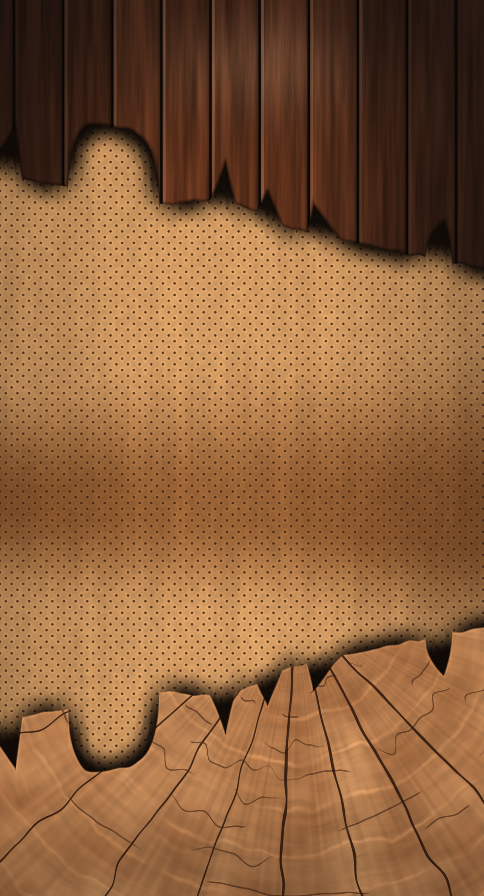
A Shadertoy shader for this background:

```glsl
const float ASPECT = 0.5365;
const vec3 TAN = vec3(0.80, 0.59, 0.375);
const vec3 UMBER = vec3(0.55, 0.345, 0.18);
const vec3 INK = vec3(0.045, 0.025, 0.015);

float hash(vec2 p) {
    p = fract(p * vec2(0.1031, 0.1130));
    p += dot(p, p.yx + 33.33);
    return fract((p.x + p.y) * p.x * 17.0);
}

float noise(vec2 p) {
    vec2 i = floor(p), f = fract(p);
    f = f * f * (3.0 - 2.0 * f);
    return mix(mix(hash(i), hash(i + vec2(1, 0)), f.x),
               mix(hash(i + vec2(0, 1)), hash(i + vec2(1, 1)), f.x), f.y);
}

float fbm(vec2 p) {
    float sum = 0.0, amp = 0.5;
    for (int i = 0; i < 4; i++) {
        sum += amp * noise(p);
        p = p * 2.03 + 17.0;
        amp *= 0.5;
    }
    return sum;
}

// A tapered cut with separate widths on its two sides
float notch(float x, float tip, float left, float right, float power) {
    float t = (x - tip) / (x < tip ? left : right);
    return pow(max(1.0 - abs(t), 0.0), power);
}

// Depth of the torn boards, measured from the nearer end of the canvas
float tornDepth(float x) {
    float depth = 0.195 + 0.105 * x - 0.02 * exp(-pow((x - 0.47) / 0.1, 2.0));
    depth -= 0.078 * sqrt(max(1.0 - pow(abs((x - 0.235) / 0.094), 4.0), 0.0));
    depth -= 0.056 * notch(x, 0.032, 0.065, 0.014, 1.0);
    depth -= 0.044 * notch(x, 0.466, 0.034, 0.022, 1.3);
    depth -= 0.032 * notch(x, 0.553, 0.022, 0.030, 1.0);
    depth -= 0.034 * notch(x, 0.648, 0.014, 0.060, 1.1);
    depth -= 0.046 * notch(x, 0.917, 0.038, 0.017, 0.5);
    return depth + 0.003 * (noise(vec2(x * 45.0, 3.0)) - 0.5);
}

float boardDistance(vec2 p) {
    float x = p.x / ASPECT, e = 0.002;
    float slope = (tornDepth(x + e) - tornDepth(x - e)) / (2.0 * e * ASPECT);
    return (tornDepth(x) - min(p.y, 1.0 - p.y)) / sqrt(1.0 + slope * slope);
}

// Share of nearby points covered by boards, used as a soft shadow
float boardShadow(vec2 p, float radius) {
    float sum = 0.0;
    for (int i = 0; i < 48; i++) {
        float k = float(i) + 0.5, a = k * 2.39996;
        vec2 s = p + radius * sqrt(k / 48.0) * vec2(cos(a), sin(a));
        float gap = tornDepth(s.x / ASPECT) - min(s.y, 1.0 - s.y);
        sum += smoothstep(-0.006, 0.006, gap);
    }
    return sum / 48.0;
}

vec3 perforatedSheet(vec2 p, float px) {
    float x = p.x / ASPECT;
    float y = p.y + 0.035 * (fbm(p * vec2(6.0, 3.0)) - 0.5);
    // Tilted brown band, deepest toward its lower left
    float band = (1.0 - smoothstep(0.445, 0.575 + 0.07 * x, y))
               * smoothstep(0.315, 0.435, y + 0.035 * x);
    vec3 col = mix(TAN, UMBER, band * (1.0 - 0.12 * exp(-pow((x - 0.45) / 0.25, 2.0))));
    col *= 0.92 + 0.16 * fbm(p * vec2(70.0, 9.0));
    col *= 0.96 + 0.08 * noise(p * 230.0);
    col *= 1.03 - 0.85 * pow(abs(x - 0.47), 2.0);
    // Staggered holes with a faint lit rim
    vec2 q = p / 0.0129;
    vec2 a = fract(q) - 0.5, b = fract(q + 0.5) - 0.5;
    float hole = min(length(a), length(b)) * 0.0129;
    col *= 1.0 + 0.06 * smoothstep(0.0045, 0.0025, hole);
    float ink = 1.0 - smoothstep(0.0014 - px * 0.5, 0.0014 + px * 0.5, hole);
    return mix(col, vec3(0.25, 0.13, 0.06), ink * 0.82);
}

vec3 darkPlanks(vec2 p, float px) {
    float x = p.x / ASPECT, lane = (x - 0.029) / 0.1015;
    float id = floor(lane), side = fract(lane);
    float grain = fbm(vec2(p.x * 190.0, p.y * 9.0 + id * 7.0));
    float glow = exp(-pow((x - 0.46) / 0.36, 2.0));
    float low = 1.0 - smoothstep(0.78, 1.0, p.y);
    vec3 col = mix(vec3(0.12, 0.075, 0.055), vec3(0.41, 0.21, 0.115), glow * (0.4 + 0.6 * low));
    float shine = exp(-pow((x - 0.53) / 0.16, 2.0) - pow((p.y - 0.925) / 0.055, 2.0));
    col += vec3(0.15, 0.12, 0.095) * shine;
    col *= (0.6 + 0.8 * grain) * (0.9 + 0.2 * hash(vec2(id + 20.0, 4.0)));
    float seam = min(side, 1.0 - side) * 0.1015 * ASPECT;
    col *= 0.65 + 0.35 * smoothstep(0.0, 0.006, seam);
    col += vec3(0.2, 0.16, 0.13) * glow * (1.0 - smoothstep(0.02, 0.05, abs(side - 0.05)));
    return mix(INK, col, smoothstep(0.0006, 0.0006 + px * 1.4, seam));
}

vec3 cutLog(vec2 p, float px) {
    vec2 r = p - vec2(0.328, 0.323);
    float radius = length(r), angle = atan(r.x, -r.y);
    float rough = fbm(p * 18.0);
    vec3 col = mix(vec3(0.56, 0.34, 0.19), vec3(0.82, 0.59, 0.39), 0.1 + rough);
    col *= 0.90 + 0.2 * fbm(vec2(radius * 150.0 + rough * 3.0, angle * 4.0));
    col *= 0.94 + 0.12 * noise(vec2(angle * 65.0, radius * 12.0));
    // Pale growth rings
    float ring = abs(fract(radius * 19.0 + rough * 0.5) - 0.5);
    col += vec3(0.13, 0.10, 0.07) * (1.0 - smoothstep(0.0, 0.07, ring)) * noise(p * 35.0);
    // Radial splits, with short cracks crossing them
    for (int i = 0; i < 8; i++) {
        float k = float(i), pick = hash(vec2(k * 9.0 + 3.0, 12.0));
        float bend = 0.03 * (noise(vec2(radius * 32.0, k * 8.0)) - 0.5);
        float away = abs(angle - (-1.13 + 0.27 * k) - bend) * radius;
        float wide = (0.0002 + 0.0009 * pick) * (0.4 + noise(vec2(radius * 60.0, k)));
        float split = 1.0 - smoothstep(wide, wide + px * 1.1, away);
        col = mix(col, vec3(0.16, 0.08, 0.04), split * 0.85);
        float arc = abs(radius - 0.09 - 0.033 * k - 0.018 * (noise(vec2(angle * 12.0, k)) - 0.5));
        float part = smoothstep(0.62, 0.75, noise(vec2(angle * 5.0 + k * 7.3, k)));
        float crossing = 1.0 - smoothstep(0.0003, 0.0003 + px, arc);
        col = mix(col, vec3(0.28, 0.16, 0.09), 0.65 * part * crossing);
    }
    return col * mix(0.8, 1.0, smoothstep(0.0, 0.16, p.y));
}

void mainImage(out vec4 fragColor, in vec2 fragCoord) {
    vec2 p = fragCoord / iResolution.xy * vec2(ASPECT, 1.0);
    float px = 1.0 / iResolution.y;
    float d = boardDistance(p);
    float shadow = smoothstep(0.0, 0.58, boardShadow(p, 0.032));
    vec3 sheet = mix(perforatedSheet(p, px), INK, shadow * 0.97);
    vec3 boards = p.y > 0.5 ? darkPlanks(p, px) : cutLog(p, px);
    float rim = 1.0 - smoothstep(0.0, 0.004, d);
    boards *= 1.0 + rim * (p.y > 0.5 ? -0.4 : 0.12);
    fragColor = vec4(mix(sheet, boards, smoothstep(-px, px, d)), 1.0);
}
```
